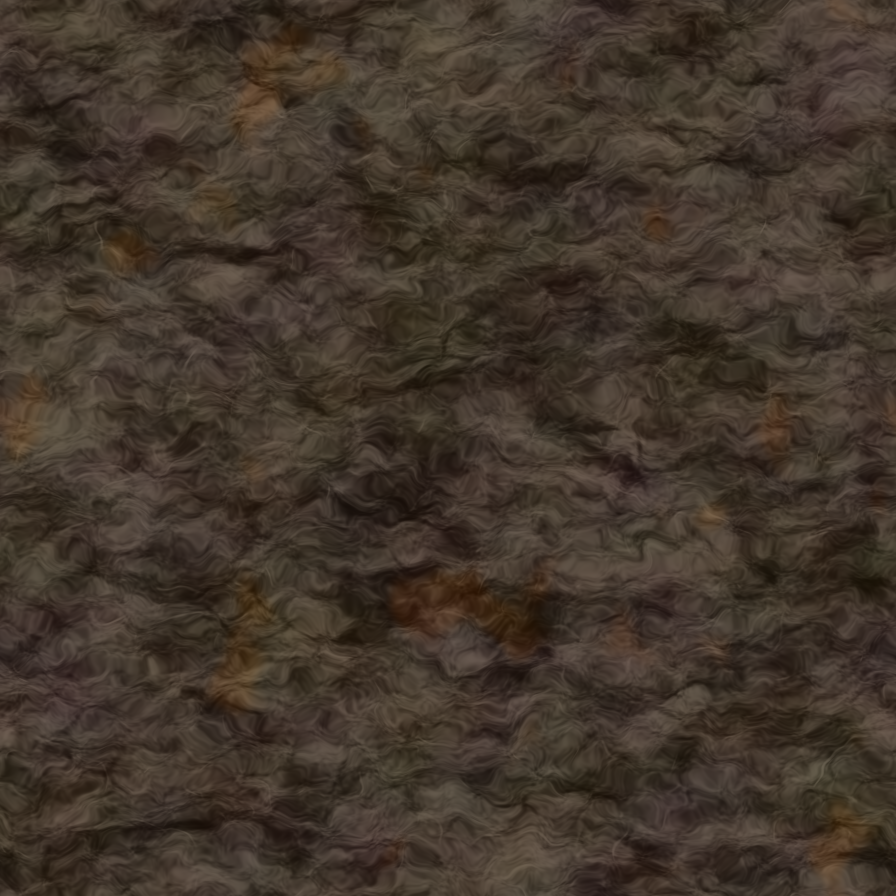
Reproduce this texture procedurally as a Shadertoy shader.

```glsl
// Dark, weathered forest soil: flattened clods, slanted strands and pale root hairs.
// Wrapped gradient noise and cells build one tone value, which runs along a brown
// ramp; broad noise then adds rust, moss and violet tints. Every layer tiles.

#define SHADOW_COLOR vec3(0.115, 0.077, 0.047)
#define LIGHT_COLOR  vec3(0.405, 0.355, 0.305)
#define RUST_SHIFT   vec3(0.060, 0.012, -0.030)
#define BASE_TONE    0.53
#define PATCH_GAIN   0.30
#define CLOD_GAIN    0.40
#define STRAND_GAIN  0.30
#define RELIEF_GAIN  0.34
#define GRAIN_GAIN   0.20
#define CREVICE_GAIN 0.26
#define FIBRE_GAIN   0.34
#define WARP         0.022

// Integer hash of a lattice cell, three values in 0..1
vec3 hash3(vec2 cell, float seed) {
    uvec3 v = uvec3(vec3(cell, seed)) * 1664525u + 1013904223u;
    v.x += v.y * v.z; v.y += v.z * v.x; v.z += v.x * v.y;
    v ^= v >> 16u;
    v.x += v.y * v.z; v.y += v.z * v.x; v.z += v.x * v.y;
    return vec3(v >> 8u) / 16777216.0;
}

float cornerSlope(vec2 cell, vec2 f, vec2 corner, vec2 period, float seed) {
    float a = 6.28318 * hash3(mod(cell + corner, period), seed).x;
    return dot(vec2(cos(a), sin(a)), f - corner);
}

// Gradient noise that repeats after one unit of p
float noise(vec2 p, vec2 period, float seed) {
    vec2 g = p * period, c = floor(g), f = g - c;
    vec2 u = f * f * f * (f * (f * 6.0 - 15.0) + 10.0);
    float low = mix(cornerSlope(c, f, vec2(0, 0), period, seed),
                    cornerSlope(c, f, vec2(1, 0), period, seed), u.x);
    float high = mix(cornerSlope(c, f, vec2(0, 1), period, seed),
                     cornerSlope(c, f, vec2(1, 1), period, seed), u.x);
    return mix(low, high, u.y);
}

float fbm(vec2 p, vec2 period, int octaves, float seed) {
    float sum = 0.0, gain = 1.0;
    for (int i = 0; i < octaves; i++) {
        sum += gain * noise(p, period, seed + float(i));
        period *= 2.0;
        gain *= 0.62;
    }
    return sum;
}

// Cells: x = gap to the nearest border, y = tone of the cell, z = height inside it
vec3 clods(vec2 p, vec2 period, float seed) {
    vec2 g = p * period, c = floor(g), f = g - c;
    float nearest = 9.0, second = 9.0, tone = 0.0, rise = 0.0;
    for (int k = 0; k < 9; k++) {
        vec2 o = vec2(k % 3 - 1, k / 3 - 1);
        vec3 h = hash3(mod(c + o, period), seed);
        vec2 d = f - o - h.xy;
        float dist = length(d);
        if (dist < nearest) {
            second = nearest; nearest = dist; tone = h.z; rise = d.y;
        } else second = min(second, dist);
    }
    return vec3(second - nearest, tone, rise);
}

// Short bent hairs, one per cell, mostly lying flat; sizes are in cells
float fibres(vec2 p, float count, float width, float seed) {
    vec2 g = p * count, c = floor(g), f = g - c;
    float blur = count / iResolution.y, sum = 0.0;
    for (int k = 0; k < 9; k++) {
        vec2 o = vec2(k % 3 - 1, k / 3 - 1);
        vec2 cell = mod(c + o, vec2(count));
        vec3 place = hash3(cell, seed), form = hash3(cell, seed + 1.0);
        float a = (form.x + place.z - 0.85) * 1.7;
        vec2 d = f - o - 0.2 - 0.6 * place.xy;
        d = vec2(d.x * cos(a) + d.y * sin(a), d.y * cos(a) - d.x * sin(a));
        d.y += (form.y - 0.5) * 1.6 * d.x * d.x;
        float reach = 0.25 + 0.5 * form.y;
        float line = 1.0 - smoothstep(0.0, width + blur, abs(d.y));
        sum += line * (1.0 - smoothstep(0.3 * reach, reach, abs(d.x))) * form.z * form.z * form.z;
    }
    return sum;
}

void mainImage(out vec4 fragColor, in vec2 fragCoord) {
    vec2 p = fragCoord / iResolution.xy;

    // Bend the ground so that the layers wander
    vec2 q = p + WARP * vec2(fbm(p, vec2(7, 9), 3, 10.0), fbm(p, vec2(7, 9), 3, 20.0));
    q += 0.010 * vec2(noise(p, vec2(38, 46), 30.0), noise(p, vec2(38, 46), 31.0));

    // Broad patches, clods and their relief lit from above
    float patches = fbm(p, vec2(3, 4), 3, 40.0);
    float clod = fbm(q, vec2(11, 20), 5, 50.0);
    float relief = clod - fbm(q + vec2(-0.0015, 0.0045), vec2(11, 20), 5, 50.0);
    vec3 cell = clods(q, vec2(15, 27), 60.0);

    // Strands slanting both ways, chosen by region
    float rising = fbm(vec2(2.0 * q.x + q.y, 2.0 * q.y - q.x), vec2(9, 30), 3, 70.0);
    float falling = fbm(vec2(2.0 * q.x - q.y, 2.0 * q.y + q.x), vec2(9, 30), 3, 80.0);
    float strand = mix(rising, falling, smoothstep(-0.15, 0.25, noise(p, vec2(6, 7), 90.0)));

    // Dark gaps open only in some places
    float broken = smoothstep(-0.1, 0.35, noise(p, vec2(8, 11), 91.0));
    float gap = (1.0 - smoothstep(0.0, 0.22, cell.x)) * broken;
    float pit = smoothstep(0.16, 0.55, fbm(q, vec2(8, 12), 3, 100.0));

    float tone = BASE_TONE + PATCH_GAIN * patches + CLOD_GAIN * clod;
    tone += STRAND_GAIN * strand + RELIEF_GAIN * relief;
    tone += GRAIN_GAIN * noise(q, vec2(150, 210), 110.0);
    tone += (0.18 * (cell.y - 0.5) + 0.10 * cell.z) * smoothstep(0.0, 0.25, cell.x);
    tone -= CREVICE_GAIN * (gap + 1.3 * pit);
    tone += FIBRE_GAIN * (fibres(q, 21.0, 0.035, 120.0) + 0.6 * fibres(q, 47.0, 0.06, 130.0));

    // Brown ramp with soft ends, then faint tints
    tone = 0.5 + 0.62 * tanh((tone - 0.5) / 0.62);
    vec3 color = mix(SHADOW_COLOR, LIGHT_COLOR, tone);
    color += 0.022 * fbm(p, vec2(5, 6), 3, 140.0) * vec3(0.3, 0.9, -0.9);
    color += 0.020 * fbm(p, vec2(9, 12), 2, 150.0) * vec3(1.0, -0.2, -0.1);
    color += RUST_SHIFT * smoothstep(0.28, 0.62, fbm(p, vec2(6, 5), 3, 160.0));
    fragColor = vec4(clamp(color, 0.0, 1.0), 1.0);
}
```
